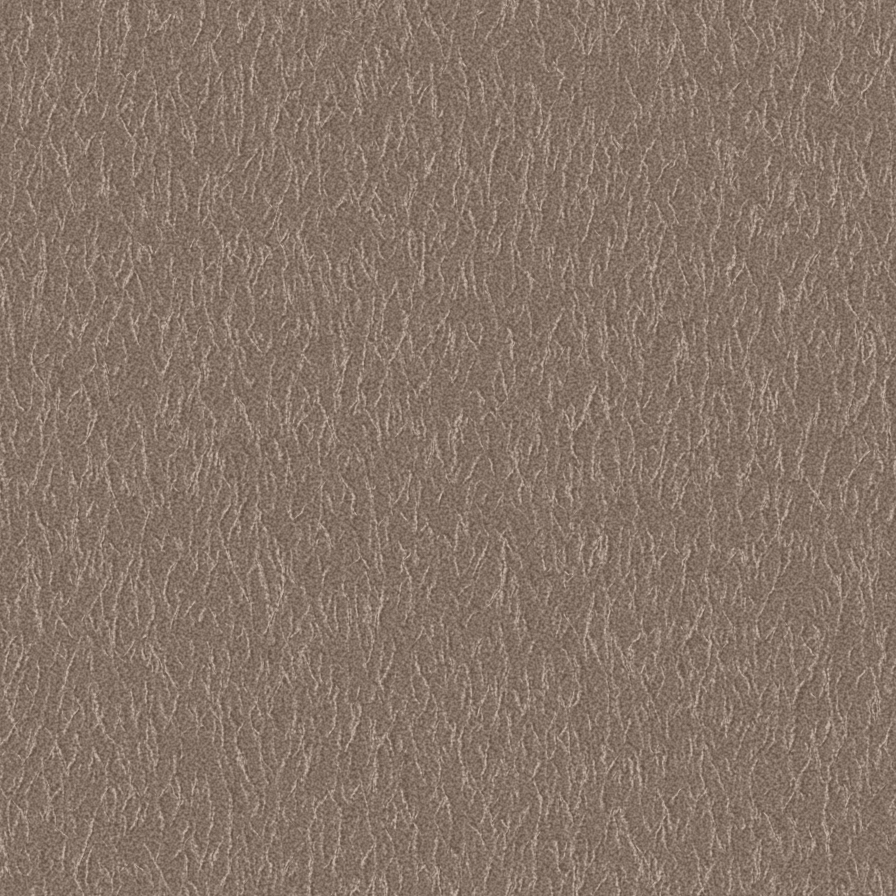
A Shadertoy shader for this texture:

```glsl
// Taupe leather with fine, upright, branching pale creases and a crisp grain.

#define SHADE_COLOR vec3(0.47, 0.40, 0.35)
#define CREST_COLOR vec3(0.69, 0.62, 0.57)
#define BASE_TONE 0.18
#define GRAIN_CONTRAST 0.95
#define GRAIN_SCALE 250.0
#define CREASE_SCALE vec2(36.0, 11.5)
#define CREASE_WIDTH 0.0016
#define CREASE_STRENGTH 1.05
#define SHADOW_STRENGTH 0.32
#define CREASE_SLANT 0.22
#define WOBBLE 0.0036

const int LAYERS = 4;

// Random unit vector for a lattice point
vec2 randomDirection(vec2 cell) {
    vec3 h = fract(cell.xyx * vec3(0.1031, 0.1030, 0.0973));
    h += dot(h, h.yzx + 33.33);
    float angle = 6.2832 * fract((h.x + h.y) * h.z);
    return vec2(cos(angle), sin(angle));
}

float gradientNoise(vec2 p) {
    vec2 i = floor(p), f = p - i;
    vec2 u = f * f * f * (f * (f * 6.0 - 15.0) + 10.0);
    vec2 e = vec2(0.0, 1.0);
    float a = dot(randomDirection(i), f);
    float b = dot(randomDirection(i + e.yx), f - e.yx);
    float c = dot(randomDirection(i + e.xy), f - e.xy);
    float d = dot(randomDirection(i + e.yy), f - e.yy);
    return mix(mix(a, b, u.x), mix(c, d, u.x), u.y);
}

// Highlight (x) and side shadow (y) of creases along the noise zero lines
vec2 creaseLayer(vec2 p, float slant, vec2 scale, float seed) {
    vec2 q = vec2(p.x + slant * p.y, p.y) * scale + seed;
    float stepX = 0.0006;
    float n = gradientNoise(q);
    float ahead = gradientNoise(q + vec2(stepX * scale.x, 0.0));
    float slope = (ahead - n) / stepX;
    float steepness = abs(slope) / scale.x;

    // Signed sideways distance to the crease; flat caps fade away
    float side = n / (abs(slope) < 0.01 ? 0.01 : slope);
    float upright = smoothstep(0.12, 0.40, steepness);

    // Break the lines into separate strokes
    float patches = gradientNoise(p * vec2(55.0, 29.0) + seed * 1.7);
    float presence = upright * smoothstep(-0.28, 0.30, patches);

    float crest = side / CREASE_WIDTH;
    float hollow = (side - 2.2 * CREASE_WIDTH) / (1.5 * CREASE_WIDTH);
    return presence * vec2(exp(-crest * crest), exp(-hollow * hollow));
}

void mainImage(out vec4 fragColor, in vec2 fragCoord) {
    vec2 uv = fragCoord / iResolution.y;

    // Jagged sideways wobble
    vec2 p = uv;
    p.x += WOBBLE * gradientNoise(uv * vec2(60.0, 56.0) + 7.3);
    p.x += 0.65 * WOBBLE * gradientNoise(uv * vec2(110.0, 130.0) + 21.9);

    // Leaning layers cross into narrow diamonds; the last ones are finer
    vec2 creases = vec2(0.0);
    for (int i = 0; i < LAYERS; i++) {
        float k = float(i);
        float lean = CREASE_SLANT * (mod(k, 2.0) * 2.0 - 1.0) * (1.0 - 0.2 * k);
        float fineness = 1.0 + 0.13 * k;
        float weight = 1.0 - 0.11 * k;
        vec2 layer = creaseLayer(p, lean, CREASE_SCALE * fineness, 13.7 + 31.3 * k);
        creases = max(creases, weight * layer);
    }

    // Fine surface grain, turned so that its lattice does not show
    vec2 turned = mat2(0.8, 0.6, -0.6, 0.8) * uv * GRAIN_SCALE;
    float grain = 0.65 * gradientNoise(turned + 303.1);
    grain += 0.65 * gradientNoise(turned.yx * 1.57 + 457.4);

    // Light from one side
    float tone = BASE_TONE + GRAIN_CONTRAST * grain;
    tone -= SHADOW_STRENGTH * creases.y * (1.0 - creases.x);
    tone += CREASE_STRENGTH * creases.x * (0.85 + 0.6 * grain);

    vec3 color = mix(SHADE_COLOR, CREST_COLOR, clamp(tone, -0.35, 1.35));
    fragColor = vec4(color, 1.0);
}
```
